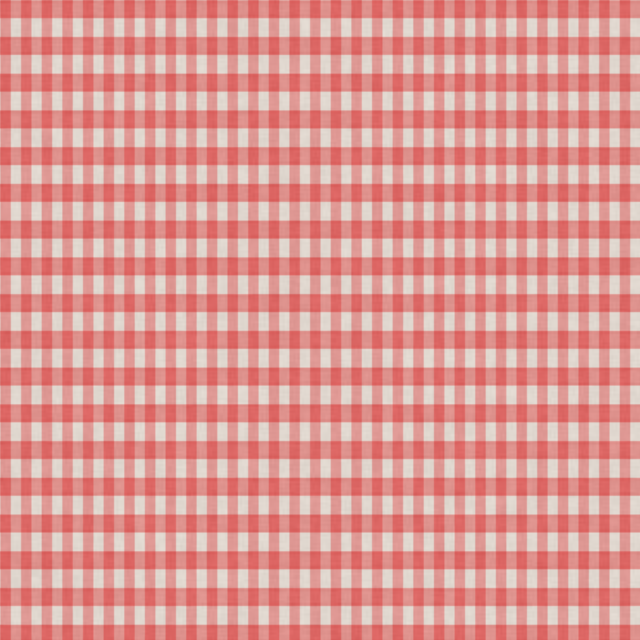
Give the GLSL for this pattern, as a WebGL 2 fragment shader.

```glsl
#version 300 es
precision highp float;
// Woven red and cream gingham: narrow columns crossed by wider rows, with fine thread grain.

#define REPEATS vec2(31.0, 17.42)     // checks across and down
#define BAND_START vec2(0.02, 0.005)  // where the red band begins in a repeat
#define BAND_WIDTH vec2(0.505, 0.49)  // red share of a repeat
#define EDGE_SOFTNESS 0.0016          // canvas units
#define THREADS 300.0                 // threads across the canvas
#define GRAIN 0.022
#define BAND_VARIATION 0.035
#define EDGE_SHADE 0.025

uniform vec2 u_resolution;
out vec4 fragColor;

const vec3 CREAM = vec3(0.878, 0.845, 0.812);
const vec3 COLUMN_PINK = vec3(0.872, 0.592, 0.575);
const vec3 ROW_PINK = vec3(0.872, 0.570, 0.550);
const vec3 RED = vec3(0.865, 0.395, 0.385);

float hash(vec2 p) {
    return fract(sin(dot(p, vec2(12.9898, 78.233))) * 43758.5453);
}

float valueNoise(vec2 p) {
    vec2 cell = floor(p);
    vec2 f = fract(p);
    f = f * f * (3.0 - 2.0 * f);
    float low = mix(hash(cell), hash(cell + vec2(1.0, 0.0)), f.x);
    float high = mix(hash(cell + vec2(0.0, 1.0)), hash(cell + vec2(1.0, 1.0)), f.x);
    return mix(low, high, f.y);
}

// Signed distance to the red bands on each axis, in canvas units; negative inside.
vec2 bandDistance(vec2 p) {
    vec2 fromCentre = fract(p * REPEATS - BAND_START - 0.5 * BAND_WIDTH + 0.5) - 0.5;
    return (abs(fromCentre) - 0.5 * BAND_WIDTH) / REPEATS;
}

void main() {
    // Rows are counted downward from the top edge.
    vec2 p = gl_FragCoord.xy / u_resolution;
    p.y = 1.0 - p.y;

    // Soft coverage of the dyed columns (x) and rows (y).
    vec2 dist = bandDistance(p);
    vec2 soft = max(vec2(EDGE_SOFTNESS), 0.75 / u_resolution);
    vec2 dyed = smoothstep(soft, -soft, dist);

    // Slightly uneven dye from band to band.
    vec2 bandId = floor(p * REPEATS - BAND_START);
    vec2 dye = vec2(hash(vec2(bandId.x, 3.0)), hash(vec2(7.0, bandId.y)));
    dyed *= 1.0 - BAND_VARIATION * dye;

    // Warp and weft mix into cream, two pinks and full red.
    vec3 color = mix(mix(CREAM, COLUMN_PINK, dyed.x), mix(ROW_PINK, RED, dyed.x), dyed.y);

    // Thin shade just inside the long edges of the rows.
    float rim = (dist.y + 2.0 * soft.y) / (1.5 * soft.y);
    color -= EDGE_SHADE * exp(-rim * rim) * dyed.y * vec3(0.4, 1.0, 1.0);

    // Thread grain: streaks along both weave directions plus faint mottling.
    float warp = valueNoise(p * THREADS * vec2(1.0, 0.25));
    float weft = valueNoise(p * THREADS * vec2(0.25, 1.0) + 41.0);
    float mottle = valueNoise(p * THREADS * 0.12 + 87.0);
    color += GRAIN * (warp + weft + 0.6 * mottle - 1.3);

    fragColor = vec4(clamp(color, 0.0, 1.0), 1.0);
}
```
